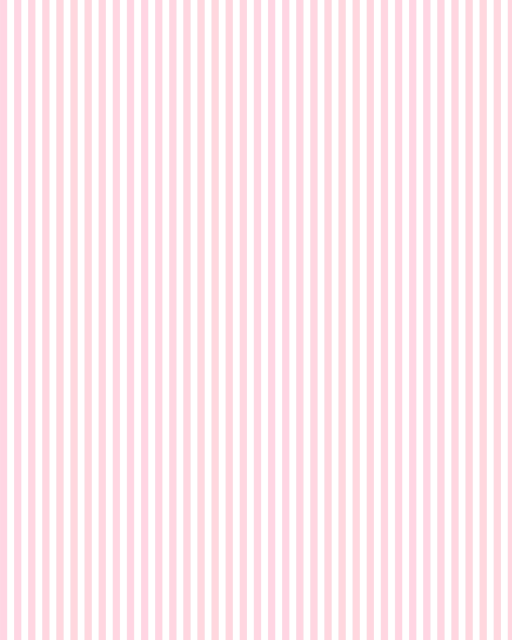
Give the GLSL for this pattern, as a Shadertoy shader.

```glsl
#define STRIPES 36.29       // repeats across the width
#define PINK_SHARE 0.50     // pink part of one repeat
#define EDGE_SOFTNESS 0.085 // edge blend, in repeats
#define EDGE_DULLING 0.016  // slight greying along the edges
#define TINT_SPACING 0.267  // distance between cooler bands, in widths
#define TINT_CENTER 0.28    // position of the first cooler band

const vec3 WHITE = vec3(1.0);
const vec3 WARM_PINK = vec3(1.0, 0.842, 0.872);
const vec3 COOL_PINK = vec3(1.0, 0.836, 0.890);

// Signed distance to the nearest stripe edge, positive inside the pink
float stripeDistance(float x) {
    float fromCenter = abs(fract(x - 0.5 * PINK_SHARE + 0.5) - 0.5);
    return 0.5 * PINK_SHARE - fromCenter;
}

// Faint drift between a warm and a cool pink across the canvas
vec3 stripePink(float x) {
    float phase = 6.28318 * (x - TINT_CENTER) / TINT_SPACING;
    return mix(WARM_PINK, COOL_PINK, 0.5 + 0.5 * cos(phase));
}

void mainImage(out vec4 fragColor, in vec2 fragCoord) {
    float x = fragCoord.x / iResolution.x;

    // Vertical stripes with a blend at least one pixel wide
    float blend = max(EDGE_SOFTNESS, STRIPES / iResolution.x);
    float coverage = clamp(stripeDistance(x * STRIPES) / blend + 0.5, 0.0, 1.0);
    vec3 color = mix(WHITE, stripePink(x), coverage);

    // Muted rim where pink meets white
    color -= EDGE_DULLING * 4.0 * coverage * (1.0 - coverage);

    fragColor = vec4(color, 1.0);
}
```
